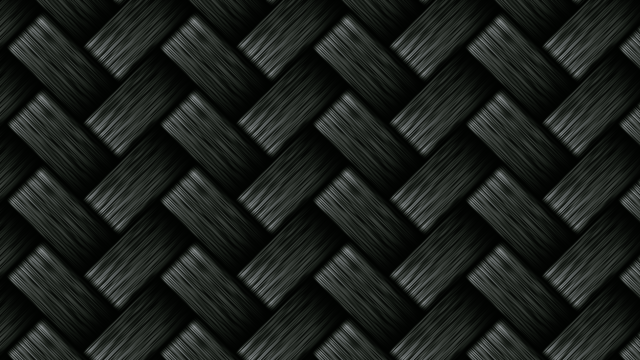
A WebGL 1 fragment shader for this pattern:

```glsl
precision highp float;
// Diagonal herringbone weave of dark fibre bands, each one unit wide and two long.
// Two diagonal axes form unit cells; the cell index sum modulo 4 picks the band and half.
// Stretched noise draws the fibres, and a falloff along each band gives sheen and shadow.

uniform vec2 u_resolution;

#define REPEAT 0.2123              // vertical period, in canvas heights
#define ORIGIN vec2(0.014, 0.869)  // left corner of one falling band
#define FIBRES 56.0                // noise rows across a band
#define BODY 0.105                 // base brightness of a band
#define SHEEN 0.26                 // extra brightness at the raised end
#define SHEEN_FALLOFF 2.3
#define END_SHADOW 1.1             // where the far end starts to darken
#define SIDE_SHADOW 0.82           // where the shaded long edge starts
#define SAMPLES 3                  // antialiasing grid per pixel side

float hash(vec2 p) {
  p = fract(p * vec2(0.1031, 0.1137));
  p += dot(p, p.yx + 33.33);
  return fract((p.x + p.y) * p.x * 17.0);
}

float noise(vec2 p) {
  vec2 i = floor(p);
  vec2 f = fract(p);
  f = f * f * (3.0 - 2.0 * f);
  float low = mix(hash(i), hash(i + vec2(1.0, 0.0)), f.x);
  float high = mix(hash(i + vec2(0.0, 1.0)), hash(i + vec2(1.0, 1.0)), f.x);
  return mix(low, high, f.y);
}

// Long threads broken up by shorter flecks; along is 0..2, across is 0..1
float fibres(float along, float across, float seed) {
  float row = across * FIBRES + seed;
  float threads = noise(vec2(along * 0.8 + seed, row));
  float flecks = noise(vec2(along * 4.5 + seed, row * 1.15 + 71.0));
  float comb = 0.5 + 0.5 * cos(6.28319 * across * FIBRES * 0.5);
  float atEnd = exp(-along * 2.2);
  float grain = mix(threads * 0.55 + flecks * 0.45, comb, 0.12 + 0.25 * atEnd);
  return smoothstep(0.22, 0.8, grain);
}

// Brightness of one band
float band(float along, float across, float seed) {
  float patches = 0.8 + 0.4 * noise(vec2(along * 2.0 + seed, across * 5.0));
  float body = BODY * (1.0 - smoothstep(END_SHADOW, 2.0, along));
  float sheen = SHEEN * exp(-along * SHEEN_FALLOFF) * patches;
  float edges = smoothstep(0.0, 0.15, along) * smoothstep(0.0, 0.04, across)
              * (1.0 - smoothstep(SIDE_SHADOW, 1.0, across));
  float grain = 0.15 + 1.6 * fibres(along, across, seed);
  return (body + sheen) * grain * edges;
}

// Choose the band under a point by its diagonal cell
float weave(vec2 p) {
  vec2 q = (p - ORIGIN) / REPEAT;
  vec2 diagonal = vec2(q.x - q.y, q.x + q.y);
  vec2 cell = floor(diagonal);
  vec2 local = diagonal - cell;
  float kind = mod(cell.x + cell.y, 4.0);
  float secondHalf = step(0.5, mod(kind, 2.0));
  if (kind < 1.5) return band(local.x + secondHalf, local.y, 13.0);
  return band(local.y + secondHalf, local.x, 47.0);
}

// Near black, through green grey, to neutral grey highlights
vec3 tint(float light) {
  float green = 0.006 + 0.014 * smoothstep(0.0, 0.08, light);
  float blue = 0.02 * smoothstep(0.18, 0.38, light);
  return vec3(0.003 + light) + vec3(0.0, green, blue);
}

void main() {
  vec3 color = vec3(0.0);
  for (int y = 0; y < SAMPLES; y++) {
    for (int x = 0; x < SAMPLES; x++) {
      vec2 offset = (vec2(float(x), float(y)) + 0.5) / float(SAMPLES) - 0.5;
      color += tint(weave((gl_FragCoord.xy + offset) / u_resolution.y));
    }
  }
  gl_FragColor = vec4(color / float(SAMPLES * SAMPLES), 1.0);
}
```
